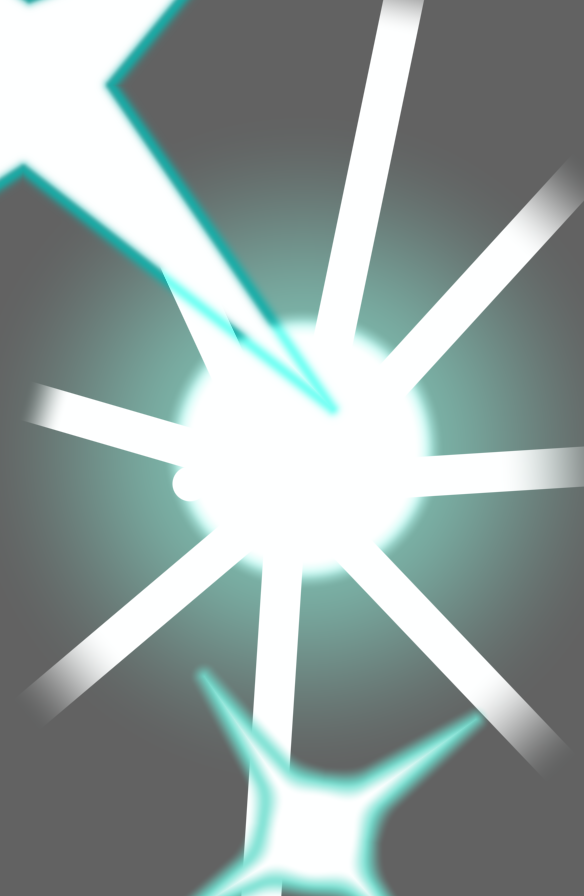
This background is drawn by a Shadertoy shader. Its source:

```glsl
// Glowing white burst with fading beams and two teal-edged sparks on grey.
// All lengths are fractions of the canvas height.

const vec3 WHITE = vec3(0.995, 1.0, 1.0);
const vec3 GREY = vec3(0.383, 0.385, 0.385);
const vec3 HAZE = vec3(0.49, 0.73, 0.68);
const vec3 PALE_CYAN = vec3(0.74, 0.98, 0.95);
const vec3 DEEP_TEAL = vec3(0.08, 0.68, 0.66);
const vec3 BRIGHT_CYAN = vec3(0.42, 1.0, 0.95);
const vec3 SOFT_TEAL = vec3(0.44, 0.87, 0.81);

// Beams: angle in degrees, sideways offset, fade start, fade end
const vec4 BEAMS[8] = vec4[8](
    vec4(78.3, -0.008, 0.475, 0.56), vec4(47.6, -0.022, 0.325, 0.45),
    vec4(3.6, -0.039, 0.215, 0.36), vec4(-46.4, -0.037, 0.32, 0.46),
    vec4(-93.7, -0.0146, 0.8, 0.9), vec4(220.2, 0.027, 0.30, 0.43),
    vec4(163.8, 0.0344, 0.267, 0.315), vec4(114.8, 0.0376, 0.24, 0.26));

// Outline of the large spark, partly outside the canvas
const vec2 SHARD[7] = vec2[7](
    vec2(0.371, 0.544), vec2(0.124, 0.905), vec2(0.28, 1.095), vec2(0.033, 1.002),
    vec2(-0.08, 1.08), vec2(-0.08, 0.743), vec2(0.026, 0.811));

const vec2 SPIKE_TIPS[4] = vec2[4](
    vec2(0.228, 0.245), vec2(0.531, 0.197), vec2(0.195, -0.029), vec2(0.456, -0.048));

float beamMask(vec2 p, vec4 beam, float halfWidth, float aa) {
    float angle = radians(beam.x);
    vec2 dir = vec2(cos(angle), sin(angle));
    float along = dot(p, dir);
    float side = abs(dot(p, vec2(-dir.y, dir.x)) - beam.y) - halfWidth;
    return smoothstep(aa, -aa, side) * step(0.0, along)
         * (1.0 - smoothstep(beam.z, beam.w, along));
}

float shardDistance(vec2 p) {
    float d2 = 1e3, inside = 1.0;
    for (int i = 0; i < 7; i++) {
        vec2 a = SHARD[i], b = SHARD[(i + 1) % 7];
        vec2 e = b - a, w = p - a;
        vec2 q = w - e * clamp(dot(w, e) / dot(e, e), 0.0, 1.0);
        d2 = min(d2, dot(q, q));
        // Each edge crossed to the right flips the sign
        if ((a.y > p.y) != (b.y > p.y) && p.x < a.x + e.x * (p.y - a.y) / e.y)
            inside = -inside;
    }
    return inside * sqrt(d2);
}

float spikeDistance(vec2 p, vec2 base, vec2 tip, float baseRadius, float tipRadius) {
    vec2 e = tip - base, w = p - base;
    float h = clamp(dot(w, e) / dot(e, e), 0.0, 1.0);
    return length(w - e * h) - mix(baseRadius, tipRadius, h);
}

float smoothMin(float a, float b, float k) {
    float h = max(k - abs(a - b), 0.0) / k;
    return min(a, b) - h * h * k * 0.25;
}

float sparkDistance(vec2 p, vec2 center, float radius) {
    float spikes = 1e3;
    for (int i = 0; i < 4; i++)
        spikes = min(spikes, spikeDistance(p, center, SPIKE_TIPS[i], 0.031, 0.003));
    return smoothMin(length(p - center) - radius, spikes, 0.025);
}

void mainImage(out vec4 fragColor, in vec2 fragCoord) {
    vec2 p = fragCoord / iResolution.y;
    float aa = 0.8 / iResolution.y;
    vec2 q = p - vec2(0.3385, 0.4987);
    float r = length(q);

    // Grey ground with a round teal haze
    float haze = 1.0 - smoothstep(0.09, 0.38, r);
    vec3 color = mix(GREY, HAZE, haze);

    // Soft-edged central disc
    color = mix(color, PALE_CYAN, 1.0 - smoothstep(0.132, 0.157, r));
    color = mix(color, WHITE, 1.0 - smoothstep(0.124, 0.147, r));

    // Beams and the small round bump on the disc
    for (int i = 0; i < 8; i++)
        color = mix(color, WHITE, beamMask(q, BEAMS[i], 0.0223, aa));
    float bump = length(p - vec2(0.212, 0.460)) - 0.0195;
    color = mix(color, WHITE, smoothstep(aa, -aa, bump));

    // Large spark: white fill, rim brightened over light areas
    float shard = shardDistance(p);
    vec3 rimColor = mix(DEEP_TEAL, BRIGHT_CYAN, smoothstep(0.45, 0.95, color.r));
    color = mix(color, WHITE, 1.0 - smoothstep(-0.008, 0.002, shard));
    float rim = shard / 0.0075;
    color = mix(color, rimColor, 0.9 * exp(-rim * rim));

    // Small spark: blurred teal edge around a white core
    float spark = sparkDistance(p, vec2(0.3515, 0.069), 0.063);
    vec3 sparkColor = mix(WHITE, SOFT_TEAL, smoothstep(-0.022, 0.0, spark));
    color = mix(color, sparkColor, 1.0 - smoothstep(-0.008, 0.014, spark));

    fragColor = vec4(color, 1.0);
}
```
